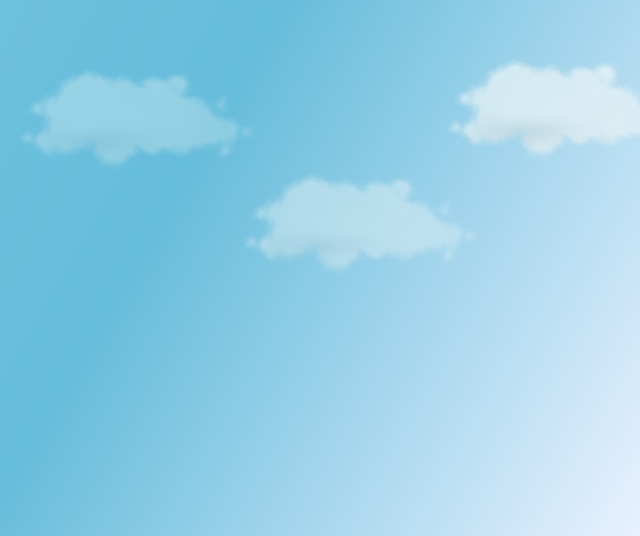
Write a Shadertoy shader that draws this background.

```glsl
// Three soft translucent clouds over a pale blue diagonal sky.
// The sky is a three-stop slanted gradient; every cloud is one smooth union
// of round puffs with a noisy rim, drawn at its own place and opacity.

const vec3 SKY_CORNER = vec3(0.427, 0.757, 0.871);
const vec3 SKY_DEEP   = vec3(0.400, 0.739, 0.859);
const vec3 SKY_PALE   = vec3(0.910, 0.945, 1.000);
const vec3 CLOUD_LIT  = vec3(0.968, 0.976, 0.970);
const vec3 CLOUD_GREY = vec3(0.800, 0.840, 0.850);
const float CLOUD_HALF_WIDTH = 0.218;

// Puffs of one cloud: centre and radius, in half widths of the cloud
const int PUFF_COUNT = 16;
const vec3 PUFFS[PUFF_COUNT] = vec3[PUFF_COUNT](
    vec3(-0.43, 0.11, 0.30), vec3(-0.14, 0.04, 0.32),
    vec3(0.14, 0.04, 0.32), vec3(0.39, -0.02, 0.26),
    vec3(0.35, 0.31, 0.10), vec3(0.61, -0.07, 0.17),
    vec3(0.79, -0.08, 0.09), vec3(0.92, -0.09, 0.05),
    vec3(0.71, 0.13, 0.05), vec3(0.74, -0.25, 0.05),
    vec3(-0.19, -0.18, 0.21), vec3(-0.61, -0.11, 0.19),
    vec3(-0.82, -0.16, 0.09), vec3(-0.93, -0.14, 0.05),
    vec3(-0.86, 0.11, 0.05), vec3(-0.73, 0.09, 0.10));

// Cloud centres in canvas heights, with opacity
const int CLOUD_COUNT = 3;
const vec3 CLOUDS[CLOUD_COUNT] = vec3[CLOUD_COUNT](
    vec3(0.257, 0.774, 0.32),
    vec3(0.674, 0.579, 0.40),
    vec3(1.055, 0.793, 0.62));

float hash(vec2 p) {
    vec3 q = fract(vec3(p.xyx) * 0.1031);
    q += dot(q, q.yzx + 33.33);
    return fract((q.x + q.y) * q.z);
}

float valueNoise(vec2 p) {
    vec2 cell = floor(p);
    vec2 f = fract(p);
    f = f * f * (3.0 - 2.0 * f);
    float low = mix(hash(cell), hash(cell + vec2(1.0, 0.0)), f.x);
    float high = mix(hash(cell + vec2(0.0, 1.0)), hash(cell + 1.0), f.x);
    return mix(low, high, f.y);
}

// Layered noise, centred on zero
float fbm(vec2 p) {
    float sum = 0.0;
    float weight = 0.5;
    for (int i = 0; i < 4; i++) {
        sum += weight * (valueNoise(p) - 0.5);
        p = mat2(1.6, 1.2, -1.2, 1.6) * p + 7.3;
        weight *= 0.5;
    }
    return sum;
}

float smoothMin(float a, float b, float k) {
    float h = max(k - abs(a - b), 0.0) / k;
    return min(a, b) - 0.25 * k * h * h;
}

float puffDistance(vec2 p) {
    float d = 10.0;
    for (int i = 0; i < PUFF_COUNT; i++) {
        d = smoothMin(d, length(p - PUFFS[i].xy) - PUFFS[i].z, 0.06);
    }
    return d;
}

// Gradient along a 120 degree slant, running from corner to corner
vec3 skyColor(vec2 p, vec2 size) {
    vec2 slant = vec2(0.866, -0.5);
    float span = dot(size, abs(slant));
    float t = dot(p - 0.5 * size, slant) / span + 0.5;
    vec3 deep = mix(SKY_CORNER, SKY_DEEP, clamp(t / 0.3, 0.0, 1.0));
    return mix(deep, SKY_PALE, clamp((t - 0.3) / 0.7, 0.0, 1.0));
}

// Cloud colour in rgb, coverage in a
vec4 cloudLayer(vec2 p) {
    if (abs(p.x) > 1.2 || abs(p.y) > 0.7) return vec4(0.0);
    float rim = puffDistance(p) + 0.11 * fbm(p * 9.0);
    float cover = 1.0 - smoothstep(-0.065, 0.045, rim);
    cover *= 1.0 - 0.25 * smoothstep(0.35, 1.0, p.x);

    // Grey hollow low on the left, with faint billows elsewhere
    vec2 hollow = (p - vec2(-0.36, -0.18)) / vec2(0.36, 0.10);
    float shade = 0.65 * exp(-dot(hollow, hollow));
    shade += 0.10 * smoothstep(0.2, -0.3, p.y) + 0.3 * fbm(p * 4.0 + 3.0);
    return vec4(mix(CLOUD_LIT, CLOUD_GREY, clamp(shade, 0.0, 1.0)), cover);
}

void mainImage(out vec4 fragColor, in vec2 fragCoord) {
    vec2 size = vec2(iResolution.x / iResolution.y, 1.0);
    vec2 p = fragCoord / iResolution.y;
    vec3 color = skyColor(p, size);

    for (int i = 0; i < CLOUD_COUNT; i++) {
        vec4 cloud = cloudLayer((p - CLOUDS[i].xy) / CLOUD_HALF_WIDTH);
        color = mix(color, cloud.rgb, cloud.a * CLOUDS[i].z);
    }
    fragColor = vec4(color, 1.0);
}
```
